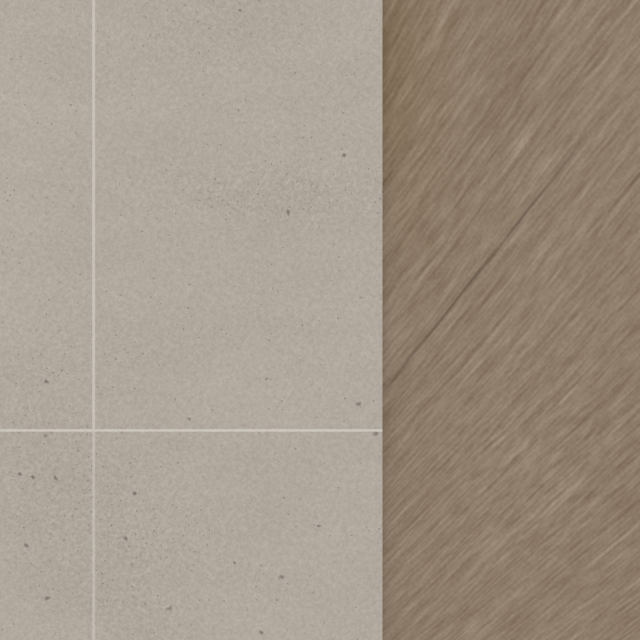
Give the GLSL for this texture, as a WebGL 2 fragment shader.

```glsl
#version 300 es
precision highp float;
// Pale stone tiles with thin light grout beside a panel of slanted brown wood grain.
uniform vec2 u_resolution;
out vec4 fragColor;

const float WOOD_EDGE = 0.5977;
const vec2 GROUT = vec2(0.1463, 0.3275);
const vec2 GRAIN_APEX = vec2(-0.64, -1.17);
const float SPLIT_ANGLE = 0.8988;
const vec3 STONE_DARK = vec3(0.642, 0.610, 0.568);
const vec3 STONE_LIGHT = vec3(0.733, 0.703, 0.661);
const vec3 GROUT_COLOR = vec3(0.815, 0.795, 0.760);
const vec3 WOOD_DARK = vec3(0.488, 0.416, 0.343);
const vec3 WOOD_LIGHT = vec3(0.622, 0.552, 0.482);

vec2 hash2(vec2 p) {
  vec3 q = fract(p.xyx * vec3(0.1031, 0.1030, 0.0973));
  q += dot(q, q.yzx + 33.33);
  return fract((q.xx + q.yz) * q.zy);
}

vec2 gradient(vec2 cell) {
  float a = 6.2832 * hash2(cell).x;
  return vec2(cos(a), sin(a));
}

// Gradient noise, roughly -0.7 to 0.7
float noise(vec2 p) {
  vec2 i = floor(p), f = p - i;
  vec2 u = f * f * f * (f * (f * 6.0 - 15.0) + 10.0);
  vec2 e = vec2(1.0, 0.0);
  float low = mix(dot(gradient(i), f), dot(gradient(i + e.xy), f - e.xy), u.x);
  float high = mix(dot(gradient(i + e.yx), f - e.yx), dot(gradient(i + e.xx), f - e.xx), u.x);
  return mix(low, high, u.y);
}

float fbm(vec2 p, int octaves) {
  float sum = 0.0, amp = 0.6;
  for (int i = 0; i < octaves; i++) {
    sum += amp * noise(p);
    p = p * 2.03 + 17.3;
    amp *= 0.55;
  }
  return sum;
}

// Turns the noise lattice away from the canvas axes
vec2 turned(vec2 p) {
  return vec2(0.83 * p.x - 0.56 * p.y, 0.56 * p.x + 0.83 * p.y);
}

// Soft elliptical patch
float patchAt(vec2 p, vec2 center, vec2 radius) {
  vec2 d = (p - center) / radius;
  return exp(-dot(d, d));
}

// Scattered ragged pits, one candidate per cell
float pits(vec2 p, float scale, float density) {
  vec2 q = p * scale, cell = floor(q);
  vec2 h = hash2(cell + 41.0), k = hash2(cell + 97.0);
  float radius = mix(0.14, 0.26, k.y);
  float d = length(q - cell - mix(vec2(0.3), vec2(0.7), h)) + 0.2 * noise(q * 3.5);
  return step(k.x, density) * (1.0 - smoothstep(0.0, radius, d));
}

// Light line centred on zero with softened borders
float line(float d, float halfWidth, float blur) {
  return 1.0 - smoothstep(halfWidth - blur, halfWidth + blur, abs(d));
}

vec3 stone(vec2 p, float px) {
  float worn = patchAt(p, vec2(0.43, 0.70), vec2(0.17, 0.045))
    + 0.8 * patchAt(p, vec2(0.22, 0.12), vec2(0.11, 0.14))
    + 0.8 * patchAt(p, vec2(0.08, 0.24), vec2(0.09, 0.12))
    + 0.5 * patchAt(p, vec2(0.36, 0.97), vec2(0.14, 0.07))
    + 0.4 * patchAt(p, vec2(0.05, 0.45), vec2(0.14, 0.06));
  float cloud = fbm(p * vec2(6.0, 9.0) + 3.0, 4);
  float mottle = fbm(turned(p) * 38.0 + 13.0, 3);
  float streaks = noise(p * vec2(4.0, 24.0) + vec2(0.0, noise(p * 6.0)));
  vec2 t = turned(p);
  float grit = noise(t * 125.0) + 1.1 * noise(t * 235.0 + 9.0);
  float tone = 0.56 + 0.20 * cloud + 0.17 * mottle + 0.06 * streaks - 0.17 * worn;
  tone += 0.08 * smoothstep(0.16, 0.0, p.x) * smoothstep(0.3, 0.6, p.y);
  tone += grit * (0.33 + 0.16 * worn);
  vec3 color = mix(STONE_DARK, STONE_LIGHT, tone);
  color *= 1.0 - 0.15 * pits(t, 100.0, 0.06 + 0.28 * worn);
  color *= 1.0 - 0.26 * pits(t + 0.37, 42.0, 0.012 + 0.07 * worn);
  // Grout joints
  float blur = max(0.0013, 0.6 * px);
  float ragged = 0.0006 * noise(p * 180.0);
  float upright = line(p.x - GROUT.x + ragged, 0.0023, blur) * mix(0.52, 0.72, step(GROUT.y, p.y));
  float level = line(p.y - GROUT.y + ragged, 0.0020, blur) * 0.86;
  return mix(color, GROUT_COLOR, max(upright, level));
}

vec3 wood(vec2 p) {
  // Grain fans out from a distant apex; across is zero on the split
  vec2 ray = p - GRAIN_APEX;
  float along = length(ray);
  float across = 2.2 * (atan(ray.y, ray.x) - SPLIT_ANGLE);
  float bent = across + 0.008 * noise(vec2(along * 3.0, across * 5.0));
  float bands = fbm(vec2(along * 1.0, bent * 15.0), 3);
  float fibres = fbm(vec2(along * 3.5, bent * 70.0) + 5.0, 3);
  float pores = noise(vec2(along * 20.0, bent * 175.0) + 31.0);
  float hairs = noise(vec2(along * 36.0, bent * 230.0) + 83.0);
  float flecks = smoothstep(0.15, 0.5, noise(vec2(along * 8.0, bent * 105.0) + 71.0));
  float grooves = smoothstep(0.18, 0.5, noise(vec2(along * 3.0, bent * 95.0) + 53.0));
  float rippled = patchAt(p, vec2(0.83, 0.25), vec2(0.15, 0.20));
  float tone = 0.50 + 0.27 * bands + 0.40 * fibres + 0.42 * pores + 0.28 * hairs;
  tone += 0.22 * flecks - 0.24 * grooves;
  tone += 0.22 * noise(turned(p) * 170.0) + 0.08 * rippled;
  tone += 0.38 * rippled * noise(vec2(along * 48.0, bent * 120.0) + 11.0);
  vec3 color = mix(WOOD_DARK, WOOD_LIGHT, tone);
  color = mix(color, color * vec3(0.94, 0.92, 0.86), patchAt(p, vec2(0.60, 0.88), vec2(0.06, 0.16)));
  // Long thin split following the grain
  float wander = across + 0.003 * noise(vec2(along * 9.0, 2.0));
  float splitLine = exp(-pow(wander / 0.0025, 2.0));
  float reach = smoothstep(1.90, 2.08, along) * (1.0 - smoothstep(2.36, 2.65, along));
  color *= 1.0 - 0.21 * splitLine * reach * (0.85 + 0.7 * noise(vec2(along * 16.0, 4.0)));
  // Contact shade beside the stone
  return color * (1.0 - 0.13 * exp(-(p.x - WOOD_EDGE) / 0.009));
}

void main() {
  vec2 p = gl_FragCoord.xy / u_resolution;
  float px = 1.0 / min(u_resolution.x, u_resolution.y);
  float side = smoothstep(-px, px, p.x - WOOD_EDGE);
  vec3 color = mix(stone(p, px), wood(max(p, vec2(WOOD_EDGE, 0.0))), side);
  fragColor = vec4(clamp(color, 0.0, 1.0), 1.0);
}
```
